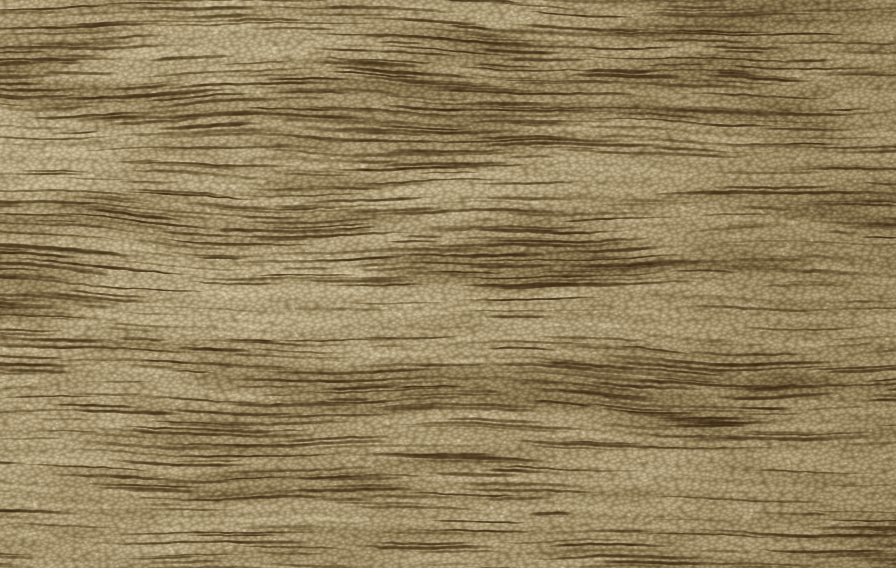
Give the GLSL for this texture, as a WebGL 1 fragment shader.

```glsl
precision highp float;
uniform vec2 u_resolution;

#define BASE_TONE 0.78
#define PORE_DEPTH 0.92
#define PORE_WIDTH 0.0029
#define PORE_LENGTH 0.36
#define PORE_DENSITY 1.05
#define HAZE 0.20
#define FIBRE 0.30
#define SPECKLE 0.40
#define DARK_BROWN vec3(0.20, 0.125, 0.05)
#define TAN vec3(0.55, 0.48, 0.325)
#define PALE_STRAW vec3(0.76, 0.70, 0.56)

float hash(vec2 p) {
  vec3 q = fract(p.xyx * vec3(0.1031, 0.1030, 0.0973));
  q += dot(q, q.yzx + 33.33);
  return fract((q.x + q.y) * q.z);
}

float valueNoise(vec2 p) {
  vec2 cell = floor(p), f = fract(p);
  f = f * f * (3.0 - 2.0 * f);
  float low = mix(hash(cell), hash(cell + vec2(1.0, 0.0)), f.x);
  float high = mix(hash(cell + vec2(0.0, 1.0)), hash(cell + 1.0), f.x);
  return mix(low, high, f.y);
}

// Distance to the nearest scattered point
float cellular(vec2 p) {
  vec2 cell = floor(p);
  float nearest = 2.0;
  for (int y = -1; y <= 1; y++) {
    for (int x = -1; x <= 1; x++) {
      vec2 id = cell + vec2(float(x), float(y));
      vec2 point = id + vec2(hash(id), hash(id + 57.0));
      nearest = min(nearest, length(point - p));
    }
  }
  return nearest;
}

// Gentle waves that bend the grain
vec2 bendGrain(vec2 p) {
  float wave = 0.005 * sin(p.x * 4.3 + p.y * 9.0)
             + 0.003 * sin(p.x * 9.7 - p.y * 17.0 + 1.3)
             + 0.0012 * sin(p.x * 27.0 + p.y * 31.0);
  float drift = 0.022 * (valueNoise(p * vec2(2.2, 5.0) + 8.0) - 0.5);
  return vec2(p.x, p.y + wave + drift + 0.008 * p.x);
}

// Tapered dark dashes, one per cell, in rows of one layer
float poreLayer(vec2 p, float layer, float density, float pixel) {
  float rowHeight = 0.020 - 0.0022 * layer;
  float baseRow = floor(p.y / rowHeight);
  float clear = 1.0;
  for (int i = -1; i <= 1; i++) {
    float row = baseRow + float(i);
    vec2 seed = vec2(row + 20.0, layer * 71.0 + 5.0);
    float span = PORE_LENGTH * mix(0.55, 1.5, hash(seed));
    float along = p.x / span + 9.0 * hash(seed + 13.0);
    vec2 id = vec2(floor(along) + layer * 43.0, row + 20.0);
    float reach = mix(0.20, 0.49, hash(id + 3.0));
    float taper = 1.0 - smoothstep(0.45, 1.0, abs(fract(along) - 0.5) / reach);
    float slope = (hash(id + 37.0) - 0.5) * 0.006 * (fract(along) - 0.5);
    float center = (row + hash(id + 11.0)) * rowHeight + slope;
    float width = PORE_WIDTH * mix(0.5, 1.35, hash(id + 19.0)) * (0.4 + 0.6 * taper);
    float line = 1.0 - smoothstep(width * 0.25, width + 0.5 * pixel, abs(p.y - center));
    float present = smoothstep(-0.15, 0.15, density - hash(id + 29.0));
    clear *= 1.0 - line * taper * present * mix(0.4, 1.0, hash(id + 41.0));
  }
  return clear;
}

void main() {
  float pixel = 1.0 / u_resolution.y;
  vec2 p = gl_FragCoord.xy * pixel;
  vec2 uv = gl_FragCoord.xy / u_resolution;
  vec2 grain = bendGrain(p);

  // Bands where pores gather
  float cluster = 0.6 * valueNoise(grain * vec2(2.4, 13.0) + 3.0)
                + 0.4 * valueNoise(grain * vec2(5.0, 32.0) + 40.0);

  // Pores, with ragged edges and broken ink
  vec2 ragged = grain;
  ragged.y += 0.0022 * (valueNoise(p * vec2(55.0, 90.0)) - 0.5);
  float density = PORE_DENSITY * smoothstep(0.12, 0.92, cluster);
  float clear = 1.0;
  for (int i = 0; i < 4; i++) {
    clear *= poreLayer(ragged, float(i), density, pixel);
  }
  float ink = (1.0 - clear) * mix(0.7, 1.0, valueNoise(p * vec2(45.0, 150.0) + 70.0));

  // Pale wood: lighting, fibres and fine sheen
  float light = 0.12 * exp(-5.0 * dot(uv - vec2(0.22, 0.68), uv - vec2(0.22, 0.68)))
              - 0.09 * smoothstep(0.45, 1.0, uv.x);
  float fibre = 0.6 * valueNoise(grain * vec2(7.0, 120.0) + 15.0)
              + 0.4 * valueNoise(grain * vec2(16.0, 60.0) + 90.0) - 0.5;
  vec2 sheen = vec2(p.x + 0.5 * p.y, p.y - 0.25 * p.x);
  float speckle = 0.45 - cellular(sheen * vec2(95.0, 150.0) + 30.0);
  float glint = smoothstep(0.78, 1.0, valueNoise(sheen * vec2(110.0, 170.0) + 60.0));
  float tone = BASE_TONE + light + FIBRE * fibre + SPECKLE * speckle + 0.16 * glint;
  tone -= HAZE * smoothstep(0.42, 0.78, cluster);
  tone *= 1.0 - PORE_DEPTH * ink;
  tone = clamp(tone, 0.0, 1.15);

  // Tone to wood colours
  vec3 color = mix(DARK_BROWN, TAN, min(tone / 0.62, 1.0));
  color = mix(color, PALE_STRAW, max(tone - 0.62, 0.0) / 0.38);
  gl_FragColor = vec4(color, 1.0);
}
```
